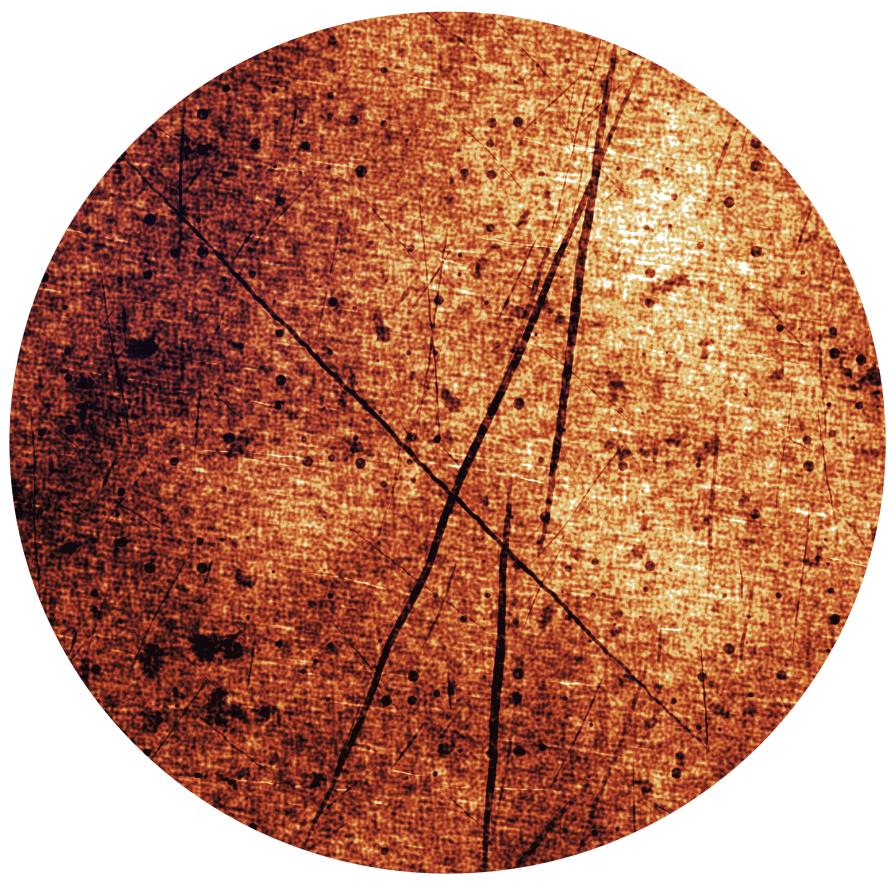
Write a WebGL 1 fragment shader that draws this texture.

```glsl
precision highp float;
uniform vec2 u_resolution;

const vec3 WHITE = vec3(0.995, 0.995, 0.985);
const vec3 GOLD = vec3(0.89, 0.75, 0.45);
const vec3 AMBER = vec3(0.83, 0.49, 0.24);
const vec3 COPPER = vec3(0.70, 0.25, 0.15);
const vec3 MAROON = vec3(0.45, 0.15, 0.12);
const vec3 UMBER = vec3(0.21, 0.09, 0.08);
const vec3 SOOT = vec3(0.07, 0.03, 0.04);

vec2 hash2(vec2 p) {
  vec3 q = fract(p.xyx * vec3(0.1031, 0.1030, 0.0973));
  q += dot(q, q.yzx + 33.33);
  return fract((q.xx + q.yz) * q.zy);
}

float corner(vec2 cell, vec2 offset) {
  float angle = 6.2832 * hash2(cell).x;
  return dot(vec2(cos(angle), sin(angle)), offset);
}

float gradientNoise(vec2 p) {
  vec2 i = floor(p), f = fract(p);
  vec2 u = f * f * f * (f * (f * 6.0 - 15.0) + 10.0);
  vec2 e = vec2(1.0, 0.0);
  return mix(mix(corner(i, f), corner(i + e, f - e), u.x),
             mix(corner(i + e.yx, f - e.yx), corner(i + 1.0, f - 1.0), u.x), u.y);
}

float fbm(vec2 p) {
  float sum = 0.0, gain = 1.0;
  for (int i = 0; i < 4; i++) {
    sum += gain * gradientNoise(p);
    p = mat2(1.6, 1.2, -1.2, 1.6) * p + 17.3;
    gain *= 0.55;
  }
  return sum;
}

float glow(vec2 p, vec2 center, vec2 radius) {
  vec2 d = (p - center) / radius;
  return exp(-dot(d, d));
}

// Tapered stroke from a to b
float scratch(vec2 p, vec2 a, vec2 b, float width, float pixel) {
  vec2 ab = b - a;
  float h = clamp(dot(p - a, ab) / dot(ab, ab), 0.0, 1.0);
  float taper = sqrt(4.0 * h * (1.0 - h));
  float w = width * taper;
  float d = length(p - a - ab * h);
  return taper * (1.0 - smoothstep(max(w - pixel, 0.0), w + pixel, d));
}

// Random strokes around one direction
float scratchField(vec2 p, float seed, float angle, float spread, float reach, float width, float pixel) {
  float mask = 0.0;
  for (int i = 0; i < 42; i++) {
    vec2 id = vec2(float(i) * 3.0 + 1.0, seed);
    vec2 center = hash2(id);
    vec2 turn = hash2(id + 151.0);
    vec2 size = hash2(id + 307.0);
    float a = angle + spread * (turn.x + turn.y - 1.0);
    vec2 arm = vec2(cos(a), sin(a)) * reach * mix(0.12, 1.0, size.x * size.x);
    float w = width * mix(0.25, 1.0, pow(size.y, 4.0));
    mask = max(mask, scratch(p, center - arm, center + arm, w, pixel) * mix(0.45, 1.0, turn.y));
  }
  return mask;
}

// Sparse round pits
float pits(vec2 p, float scale, float pixel) {
  vec2 cell = floor(p * scale);
  vec2 r = hash2(cell + 71.0);
  vec2 center = (cell + 0.3 + 0.4 * r) / scale;
  float radius = mix(0.05, 0.22, r.x * r.x) / scale;
  float mask = 1.0 - smoothstep(radius - pixel, radius + pixel, length(p - center));
  return mask * step(0.72, hash2(cell + 13.0).y);
}

vec3 copperRamp(float t) {
  vec3 c = mix(SOOT, UMBER, smoothstep(0.0, 0.16, t));
  c = mix(c, MAROON, smoothstep(0.16, 0.32, t));
  c = mix(c, COPPER, smoothstep(0.32, 0.48, t));
  c = mix(c, AMBER, smoothstep(0.48, 0.68, t));
  c = mix(c, GOLD, smoothstep(0.68, 0.82, t));
  return mix(c, WHITE, smoothstep(0.86, 1.1, t));
}

void main() {
  vec2 p = gl_FragCoord.xy / u_resolution;
  float pixel = 1.0 / min(u_resolution.x, u_resolution.y);

  // Broad light and shade
  float tone = 0.38 + 0.41 * glow(p, vec2(0.73, 0.72), vec2(0.36, 0.42));
  tone += 0.20 * glow(p, vec2(0.36, 0.43), vec2(0.14, 0.08));
  tone += 0.19 * glow(p, vec2(0.78, 0.34), vec2(0.16, 0.13));
  tone -= 0.13 * glow(p, vec2(0.12, 0.53), vec2(0.19, 0.28));
  tone += 0.22 * fbm(p * 6.0);

  // Brushed fibres and fine grit
  vec2 brushed = mat2(0.989, 0.149, -0.149, 0.989) * p;
  brushed = vec2(dot(p, vec2(0.989, -0.149)), dot(p, vec2(0.149, 0.989)));
  tone += 0.30 * gradientNoise(brushed * vec2(38.0, 210.0));
  tone += 0.22 * gradientNoise(p * vec2(190.0, 45.0) + 9.0);
  tone += 0.36 * gradientNoise(p * 233.0);
  tone += 0.20 * fbm(p * 62.0 + 5.0);

  // Rust blotches and pits
  float rust = fbm(p * 27.0 + 40.0) + 0.5 * gradientNoise(p * 6.0 + 3.0);
  tone -= 0.36 * smoothstep(0.38, 0.66, rust);
  tone -= 0.45 * pits(p, 34.0, pixel);

  // Dark scratches
  vec2 wobble = vec2(gradientNoise(p * 9.0), gradientNoise(p * 9.0 + 31.0));
  vec2 q = p + 0.006 * wobble + 0.0016 * gradientNoise(p * 75.0);
  float wear = smoothstep(-0.35, 0.2, gradientNoise(p * 48.0 + 12.0));
  float fine = scratchField(q, 5.0, 1.45, 0.34, 0.17, 0.0030, pixel);
  fine = max(fine, scratchField(q, 23.0, 0.95, 0.40, 0.11, 0.0032, pixel));
  fine = max(fine, 0.8 * scratchField(q, 47.0, -0.80, 0.35, 0.15, 0.0015, pixel));
  float deep = scratch(q, vec2(0.33, 0.03), vec2(0.73, 0.96), 0.0042, pixel);
  deep = max(deep, scratch(q, vec2(0.69, 0.98), vec2(0.60, 0.37), 0.0052, pixel));
  deep = max(deep, scratch(q, vec2(0.57, 0.48), vec2(0.54, 0.01), 0.0046, pixel));
  deep = max(deep, scratch(q, vec2(0.11, 0.85), vec2(0.80, 0.15), 0.0024, pixel));
  tone -= 0.46 * fine * mix(0.4, 1.0, wear) + 0.68 * deep * mix(0.65, 1.0, wear);

  // Pale glancing scratches
  float pale = scratchField(q, 83.0, -0.16, 0.13, 0.11, 0.0021, pixel);
  pale = max(pale, 0.5 * smoothstep(0.30, 0.55, gradientNoise(brushed * vec2(9.0, 150.0) + 8.0)));
  tone += 0.55 * pale * wear * smoothstep(0.12, 0.55, tone + 0.1);

  // Violet shade on the left, then the round rim
  vec3 color = copperRamp(tone);
  color += vec3(-0.02, 0.0, 0.05) * glow(p, vec2(0.2, 0.7), vec2(0.25));
  float rim = (length((p - vec2(0.4995, 0.506)) / vec2(0.489, 0.481)) - 1.0) * 0.485;
  color = mix(color, vec3(1.0), smoothstep(-0.7 * pixel, 0.7 * pixel, rim));
  gl_FragColor = vec4(clamp(color, 0.0, 1.0), 1.0);
}
```
